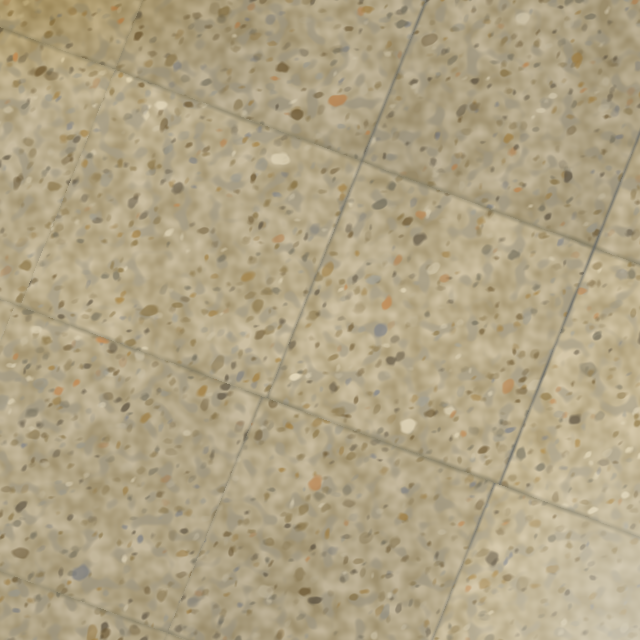
A WebGL 2 fragment shader for this texture:

```glsl
#version 300 es
precision highp float;
// Worn terrazzo floor: slanted square tiles with scattered stone chips and thin joints.
uniform vec2 u_resolution;
out vec4 fragColor;

const vec2 TILE_ACROSS = vec2(0.374, -0.139);
const vec2 TILE_UP = vec2(0.148, 0.370);
const vec2 GRID_CENTER = vec2(0.480, 0.567);
const float TILE_SIDE = 0.399;

const vec3 CEMENT = vec3(0.715, 0.663, 0.538);
const vec3 CEMENT_DARK = vec3(0.640, 0.580, 0.440);
const vec3 CEMENT_LIGHT = vec3(0.785, 0.735, 0.625);
const vec3 CEMENT_GRAY = vec3(0.640, 0.605, 0.515);
const vec3 JOINT_WARM = vec3(0.500, 0.475, 0.380);
const vec3 JOINT_COOL = vec3(0.400, 0.410, 0.400);

const vec3 STONES[8] = vec3[8](
  vec3(0.42, 0.34, 0.20), vec3(0.61, 0.48, 0.25), vec3(0.54, 0.47, 0.32),
  vec3(0.44, 0.42, 0.35), vec3(0.59, 0.58, 0.53), vec3(0.81, 0.77, 0.67),
  vec3(0.52, 0.44, 0.27), vec3(0.37, 0.33, 0.26));
const vec3 RUST = vec3(0.71, 0.50, 0.30);
const vec3 SLATE = vec3(0.47, 0.48, 0.50);

vec3 hash3(vec2 p) {
  vec3 q = fract(p.xyx * vec3(0.1031, 0.1030, 0.0973));
  q += dot(q, q.yxz + 33.33);
  return fract((q.xxy + q.yzz) * q.zyx);
}

float gradientDot(vec2 cell, vec2 offset) {
  float angle = 6.2832 * hash3(cell + 17.0).x;
  return dot(vec2(cos(angle), sin(angle)), offset);
}

// Gradient noise, roughly -0.7 to 0.7.
float noise(vec2 p) {
  vec2 i = floor(p), f = p - i;
  vec2 w = f * f * f * (f * (f * 6.0 - 15.0) + 10.0);
  vec2 e = vec2(1.0, 0.0);
  float low = mix(gradientDot(i, f), gradientDot(i + e, f - e), w.x);
  float high = mix(gradientDot(i + e.yx, f - e.yx), gradientDot(i + 1.0, f - 1.0), w.x);
  return mix(low, high, w.y);
}

vec2 rotate(vec2 p, float angle) {
  float c = cos(angle), s = sin(angle);
  return vec2(c * p.x + s * p.y, c * p.y - s * p.x);
}

vec3 stoneColor(vec3 h) {
  vec3 stone = STONES[int(h.x * 7.99)];
  stone = mix(stone, RUST, step(0.96, h.y));
  stone = mix(stone, SLATE, step(h.y, 0.05));
  return stone * (0.92 + 0.16 * h.z);
}

// Lays one layer of irregular chips, at most one per cell, over a colour.
vec3 addChips(vec3 color, vec2 p, float cells, float density, float strength, float seed, float blur) {
  vec2 g = p * cells, home = floor(g);
  float wobble = 0.16 * noise(g * 2.6 + seed);
  for (int y = -1; y <= 1; y++) {
    for (int x = -1; x <= 1; x++) {
      vec2 cell = home + vec2(x, y);
      vec3 place = hash3(cell + seed);
      vec3 form = hash3(cell + seed + 71.3);
      vec3 tint = hash3(cell + seed + 143.7);
      vec2 q = rotate(g - cell - place.xy, 0.65 + 1.5 * (form.x - 0.5));
      float radius = mix(0.20, 0.42, form.y * form.y);
      q.y *= mix(1.2, 1.9, form.z);
      float d = length(q) - radius + wobble;
      float cover = 1.0 - smoothstep(-blur * cells, blur * cells, d);
      float opacity = strength * mix(0.25, 0.95, tint.z) * step(place.z, density);
      color = mix(color, stoneColor(tint), cover * opacity);
    }
  }
  return color;
}

// Canvas position to tile units, with slight foreshortening and a staggered lower row.
vec2 tileCoords(vec2 p) {
  vec2 s = inverse(mat2(TILE_ACROSS, TILE_UP)) * (p - GRID_CENTER);
  float across = (s.x - 0.03) * (1.0 + 0.03 * s.x);
  float up = s.y + 0.5;
  return vec2(across + 0.02 * step(up, 0.0), up);
}

float jointMask(float coord, float halfWidth, float blur) {
  float d = abs(coord - round(coord)) * TILE_SIDE;
  return 1.0 - smoothstep(halfWidth - blur, halfWidth + blur, d);
}

// Broad brightness: darker top row, paler right column, shaded lower left.
float tileTone(vec2 t, vec2 p) {
  float tone = 1.015 - 0.055 * smoothstep(0.98, 1.02, t.y);
  tone += 0.05 * smoothstep(0.98, 1.02, t.x);
  tone -= 0.06 * smoothstep(0.6, 0.1, length(p - vec2(0.3, 0.0)));
  return tone + 0.07 * noise(p * 3.5 + 8.0);
}

void main() {
  vec2 p = gl_FragCoord.xy / u_resolution;
  float blur = 0.0027 + 0.5 / min(u_resolution.x, u_resolution.y);
  vec2 t = tileCoords(p);
  vec2 local = p + floor(t) * 3.7;

  // Mottled cement with pale, dark and grayish patches.
  float mottle = noise(local * 10.0) * 0.4 + noise(local * 30.0) * 0.7 + noise(local * 62.0) * 0.55;
  vec3 color = mix(CEMENT, CEMENT_DARK, clamp(-mottle * 1.9, 0.0, 1.0));
  color = mix(color, CEMENT_LIGHT, clamp(mottle * 1.9, 0.0, 1.0));
  color = mix(color, CEMENT_GRAY, 0.8 * smoothstep(0.08, 0.4, noise(local * 40.0 + 31.0)));

  // Stone chips from fine to coarse.
  color = addChips(color, local, 60.0, 0.34, 0.75, 11.0, blur);
  color = addChips(color, local, 41.0, 0.32, 0.85, 37.0, blur);
  color = addChips(color, local, 28.0, 0.15, 0.90, 59.0, blur);
  color *= tileTone(t, p);

  // Joints: crisp and cool to the right, faint and warm to the left and below.
  float wear = 0.80 + 0.6 * noise(p * 18.0);
  float clarity = smoothstep(-0.1, 0.9, p.x);
  float columns = jointMask(t.x, 0.0017, blur) * mix(0.15, 1.0, clarity) * mix(0.6, 1.0, smoothstep(0.0, 0.35, p.y));
  float rows = jointMask(t.y + 0.008 * noise(p * 9.0), 0.0028, blur * 1.3) * mix(0.6, 0.8, clarity);
  color = mix(color, JOINT_WARM, clamp(rows * wear, 0.0, 1.0));
  color = mix(color, mix(JOINT_WARM, JOINT_COOL, clarity), clamp(columns * wear, 0.0, 1.0));

  // Yellowed upper left corner, bright glare at the lower right.
  float yellowing = smoothstep(0.32, 0.0, length((p - vec2(0.05, 1.05)) * vec2(0.7, 1.3)));
  color *= mix(vec3(1.0), vec3(0.96, 0.91, 0.76), yellowing);
  float glare = smoothstep(0.40, 0.0, length(p - vec2(1.02, 0.0)));
  color = mix(color, vec3(0.84, 0.82, 0.76), 0.6 * glare);
  fragColor = vec4(color, 1.0);
}
```
